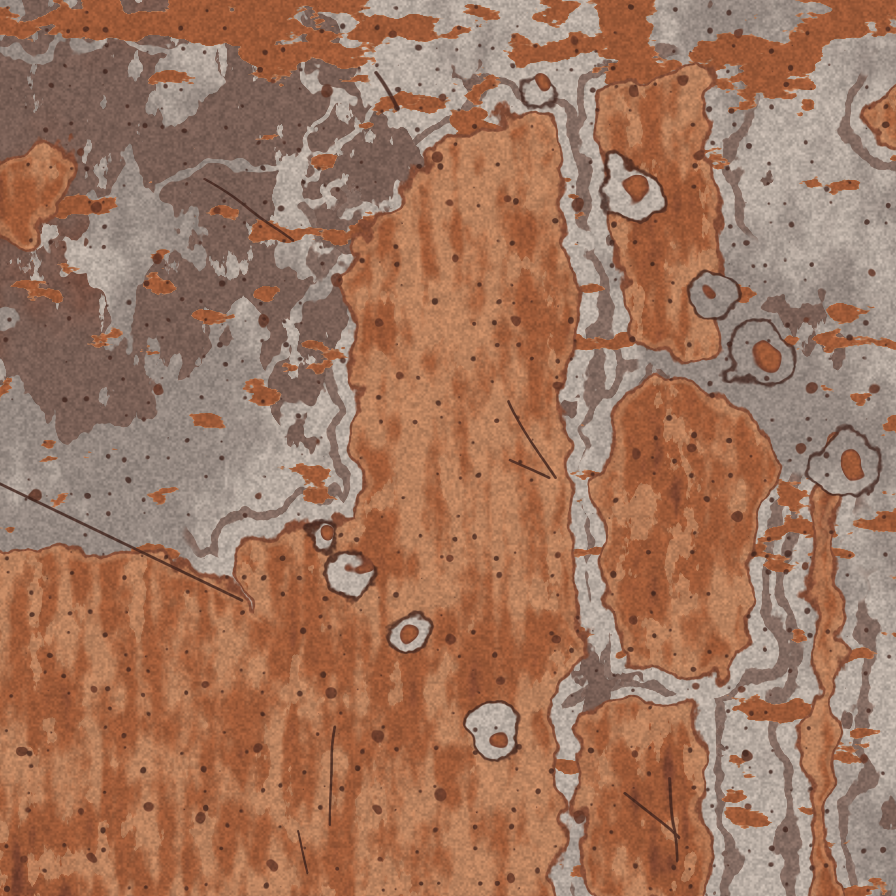
This texture is drawn by a Shadertoy shader. Its source:

```glsl
// Weathered sheet metal: rust panels eating through grey paint, with mauve stains,
// ringed blisters, specks and scratches. A warped distance field lays out the rust;
// noise thresholds on and around it give the ragged rims, flecks and streaks.

float hash(vec2 p) {
    vec3 q = fract(p.xyx * vec3(0.1031, 0.1030, 0.0973));
    q += dot(q, q.yzx + 33.33);
    return fract((q.x + q.y) * q.z);
}

float noise(vec2 p) {
    vec2 i = floor(p), f = fract(p);
    f = f * f * (3.0 - 2.0 * f);
    return mix(mix(hash(i), hash(i + vec2(1, 0)), f.x),
               mix(hash(i + vec2(0, 1)), hash(i + vec2(1, 1)), f.x), f.y);
}

float fbm(vec2 p) {
    float sum = 0.0, amp = 0.5;
    for (int i = 0; i < 5; i++) {
        sum += amp * noise(p);
        p = mat2(1.6, 1.2, -1.2, 1.6) * p + 7.3;
        amp *= 0.5;
    }
    return sum / 0.97;
}

float box(vec2 p, vec2 center, vec2 halfSize, float corner) {
    vec2 d = abs(p - center) - halfSize + corner;
    return length(max(d, 0.0)) + min(max(d.x, d.y), 0.0) - corner;
}

float segment(vec2 p, vec2 a, vec2 b) {
    vec2 ap = p - a, ab = b - a;
    return length(ap - ab * clamp(dot(ap, ab) / dot(ab, ab), 0.0, 1.0));
}

// Signed distance to the rust, negative inside
float rustField(vec2 p) {
    vec2 q = p + 0.10 * (vec2(fbm(p * 6.0), fbm(p * 6.0 + 31.0)) - 0.5);
    q += 0.012 * (vec2(noise(p * 48.0), noise(p * 48.0 + 17.0)) - 0.5);
    float d = box(q + vec2(0, 0.2 * (q.x - 0.25)), vec2(0.22, 0.08), vec2(0.39, 0.27), 0.05);
    float middle = box(q, vec2(0.515, 0.53), vec2(0.118, 0.33), 0.04);
    d = min(d, max(middle, 0.84 * (q.y - 0.75 - 0.65 * (q.x - 0.39))));
    d = min(d, length(q - vec2(0.36, 0.36)) - 0.085);
    d = min(d, box(q, vec2(0.76, 0.40), vec2(0.088, 0.17), 0.06));
    d = min(d, box(q, vec2(0.745, 0.77), vec2(0.062, 0.16), 0.03));
    d = min(d, box(q, vec2(0.71, 0.09), vec2(0.085, 0.11), 0.05));
    d = min(d, box(q, vec2(0.925, 0.21), vec2(0.016, 0.28), 0.01));
    d = min(d, length(q - vec2(0.02, 0.80)) - 0.06);
    d = min(d, length(q - vec2(1.0, 0.88)) - 0.045);
    return d + 0.035 * (fbm(p * vec2(30, 22)) - 0.5);
}

// Dark dots, at most one per grid cell
float specks(vec2 p, float cells, float size, float share) {
    vec2 id = floor(p * cells), f = fract(p * cells);
    vec2 center = 0.3 + 0.4 * vec2(hash(id + 3.0), hash(id + 51.0));
    float radius = size * (0.4 + 0.6 * hash(id + 19.0));
    float dist = length(f - center) / cells + 0.004 * (noise(p * 130.0) - 0.5);
    return step(hash(id + 83.0), share) * smoothstep(0.0012, -0.0012, dist - radius);
}

void mainImage(out vec4 fragColor, in vec2 fragCoord) {
    vec2 p = fragCoord / iResolution.y;
    vec3 darkRust = vec3(0.45, 0.25, 0.18), rust = vec3(0.61, 0.35, 0.22);
    vec3 paleRust = vec3(0.73, 0.51, 0.37), mauve = vec3(0.47, 0.37, 0.33);
    vec3 grey = vec3(0.58, 0.53, 0.50), paleGrey = vec3(0.72, 0.67, 0.63);
    vec3 outline = vec3(0.26, 0.15, 0.12);
    float d = rustField(p);
    float cloud = fbm(p * 5.0 + 40.0);
    float fleck = fbm(p * vec2(52, 27) + 9.0);

    // Grey paint with cloudy patches
    vec3 paint = mix(grey, paleGrey, smoothstep(0.34, 0.56, cloud + 0.3 * (fleck - 0.5)));

    // Mauve stain, dense at the upper left, cut by meandering pale contours
    float region = smoothstep(0.46, 0.34, p.x) * smoothstep(0.47, 0.62, p.y);
    float stain = fbm(p * vec2(15, 11) + 4.0);
    float mauveMask = smoothstep(0.0, 0.012, stain - mix(0.70, 0.41, region));
    float meander = abs(fbm(p * 8.0 + 63.0) - 0.5);
    mauveMask *= smoothstep(0.018, 0.028, meander + 0.02 * (fleck - 0.5));
    mauveMask *= smoothstep(0.70, 0.67, fleck);
    float halo = smoothstep(0.016, 0.018, d) * smoothstep(0.030, 0.028, d);
    mauveMask = max(mauveMask, 0.85 * halo * smoothstep(0.42, 0.46, cloud));
    vec3 stainColor = mix(mauve, darkRust, smoothstep(0.25, 0.0, p.x) * smoothstep(0.35, 0.6, cloud));
    vec3 color = mix(paint, stainColor, mauveMask);

    // Flat rust flakes along the top and a few loose ones elsewhere
    float flake = fbm(p * vec2(17, 34) + 80.0);
    float flakeLimit = mix(0.68, 0.56, smoothstep(0.88, 0.96, p.y));
    color = mix(color, mix(paleRust, rust, smoothstep(0.0, 0.03, flake - flakeLimit)),
                smoothstep(0.0, 0.012, flake - flakeLimit));

    // Rust body: vertical streaks, pale flecks, bright and dark rims
    float streak = noise(p * vec2(110, 9)) * 0.5 + noise(p * vec2(55, 14) + 5.0) * 0.5;
    float tone = 0.55 * fbm(p * 4.0 + 12.0) + 0.25 * streak + 0.35 * (fleck - 0.5) + 0.08;
    vec3 body = mix(darkRust, rust, smoothstep(0.25, 0.42, tone));
    body = mix(body, paleRust, smoothstep(0.44, 0.60, tone));
    body = mix(body, paleRust, 0.8 * smoothstep(0.62, 0.65, fleck));
    body = mix(body, paleRust, 0.6 * smoothstep(-0.016, -0.009, d));
    body = mix(body, darkRust, 0.8 * smoothstep(-0.006, -0.003, d));
    color = mix(color, body, smoothstep(0.0015, -0.0015, d));

    // Blisters: grey skin, dark outline, rusty core
    for (int i = 0; i < 9; i++) {
        float k = float(i);
        vec2 center = vec2(0.32 + 0.64 * fract(k * 0.618 + 0.12), 0.12 + 0.8 * fract(k * 0.382 + 0.3));
        float radius = 0.018 + 0.022 * hash(vec2(k, 8.0));
        float skin = length(p - center) - radius + 0.05 * (fbm(p * 19.0 + k) - 0.5);
        color = mix(color, outline, 0.8 * smoothstep(0.005, 0.002, skin));
        color = mix(color, paint, smoothstep(0.001, -0.002, skin));
        float core = length(p - center - 0.2 * radius) - 0.38 * radius + 0.02 * (noise(p * 60.0) - 0.5);
        color = mix(color, mix(rust, darkRust, smoothstep(-0.005, 0.0, core)), smoothstep(0.001, -0.001, core));
    }

    // Specks and scratches
    color = mix(color, darkRust * 0.85, 0.85 * specks(p, 15.0, 0.007, 0.3));
    color = mix(color, outline, 0.8 * specks(p + 0.37, 46.0, 0.0026, 0.35));
    vec2 bent = p + 0.025 * (vec2(noise(p * 13.0), noise(p * 13.0 + 21.0)) - 0.5);
    float scratch = segment(p, vec2(0.0, 0.46), vec2(0.27, 0.33));
    for (int i = 0; i < 8; i++) {
        float k = float(i);
        vec2 start = vec2(hash(vec2(k, 2.0)), hash(vec2(k, 5.0)));
        float angle = 6.28 * hash(vec2(k, 11.0));
        float span = 0.03 + 0.09 * hash(vec2(k, 14.0));
        scratch = min(scratch, segment(bent, start, start + span * vec2(cos(angle), sin(angle))));
    }
    color = mix(color, outline, 0.85 * smoothstep(0.0024, 0.0007, scratch));

    // Fine grain
    float grain = 0.6 * noise(p * 420.0) + 0.4 * noise(p * 210.0 + 90.0) - 0.5;
    fragColor = vec4(clamp(color * (1.0 + 0.34 * grain), 0.0, 1.0), 1.0);
}
```
